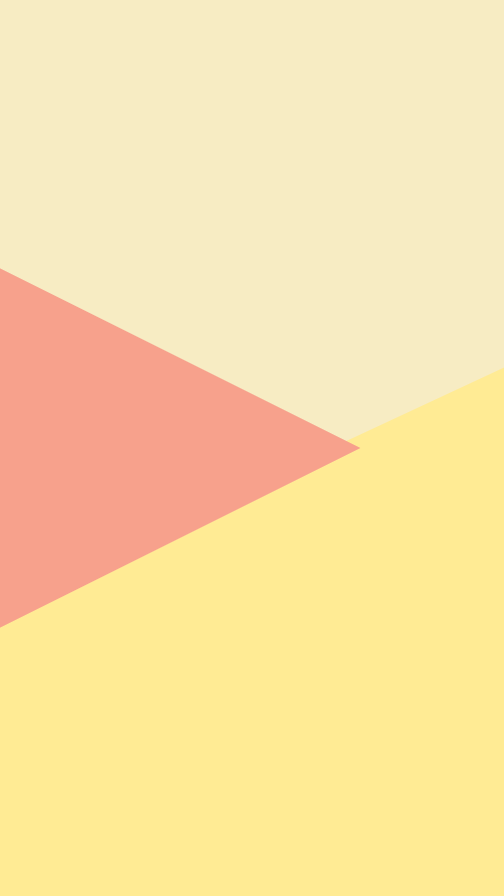
Give the GLSL for this background, as a WebGL 2 fragment shader.

```glsl
#version 300 es
precision highp float;

uniform vec2 u_resolution;
out vec4 fragColor;

const vec3 CREAM  = vec3(0.97, 0.925, 0.765);
const vec3 YELLOW = vec3(1.0, 0.92, 0.58);
const vec3 CORAL  = vec3(0.97, 0.63, 0.55);

// Signed distance to a sloped line through a point, negative below it
float lineDistance(vec2 p, vec2 point, float slope) {
    vec2 d = p - point;
    return (d.y - slope * d.x) * inversesqrt(1.0 + slope * slope);
}

// Signed distance to a wedge opening leftward from its tip
float wedgeDistance(vec2 p, vec2 tip, float slope) {
    return lineDistance(vec2(p.x, abs(p.y - tip.y)), vec2(tip.x, 0.0), -slope);
}

// Coverage of a shape with an edge one pixel wide
float coverage(float dist, float pixel) {
    return clamp(0.5 - dist / pixel, 0.0, 1.0);
}

void main() {
    // Canvas height is one unit
    float pixel = 1.0 / u_resolution.y;
    vec2 p = gl_FragCoord.xy * pixel;

    // Sloping ground under a plain sky
    float ground = lineDistance(p, vec2(0.5625, 0.5898), 0.466);
    vec3 color = mix(CREAM, YELLOW, coverage(ground, pixel));

    // Wedge entering from the left edge
    float wedge = wedgeDistance(p, vec2(0.4023, 0.5), 0.4985);
    color = mix(color, CORAL, coverage(wedge, pixel));

    fragColor = vec4(color, 1.0);
}
```
